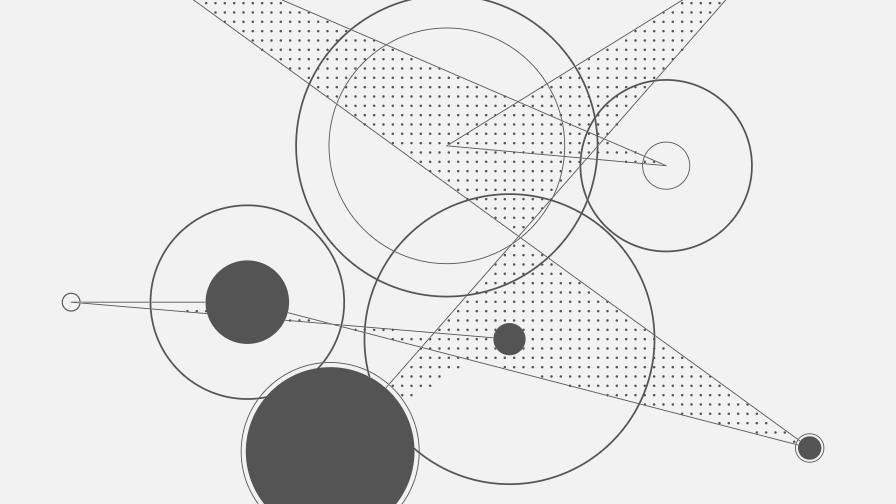
Reproduce this background procedurally as a Shadertoy shader.

```glsl
// Flat geometric composition: rings, discs, long thin lines and dotted wedges on pale grey.

#define GRID_HEIGHT 432.0
#define PAPER vec3(0.949)
#define INK vec3(0.33)
#define BOLD 1.5
#define THIN 0.75
#define DOT_PITCH 8.0
#define DOT_RADIUS 1.05
#define DOT_PHASE vec2(0.7, 2.7)

// Shared anchors on a 768 x 432 design grid, y pointing down
const vec2 BIG_RING = vec2(383.0, 125.0);
const vec2 RIGHT_RING = vec2(571.0, 142.0);
const vec2 LEFT_RING = vec2(212.0, 259.0);
const vec2 LOW_RING = vec2(436.7, 290.7);
const vec2 BIG_DISC = vec2(283.0, 387.0);
const vec2 FAR_RIGHT = vec2(694.0, 384.0);
const vec2 FAR_LEFT = vec2(61.0, 259.0);

// Points where the lines leave the top edge
const vec2 TOP_A = vec2(166.0, 0.0);
const vec2 TOP_B = vec2(242.0, 0.0);
const vec2 TOP_C = vec2(585.0, 0.0);
const vec2 TOP_D = vec2(622.0, 0.0);

// Points where the lines cross
const vec2 CROSS_MID = vec2(445.0, 203.0);
const vec2 CROSS_RIGHT = vec2(518.0, 119.0);
const vec2 CROSS_TOP = vec2(444.0, 87.0);
const vec2 CROSS_LOW = vec2(361.2, 297.7);
const vec2 CROSS_LEFT = vec2(284.0, 277.7);

float pixelSize;

// Anti-aliased coverage of a signed distance
float fill(float d) {
    return clamp(0.5 - d / pixelSize, 0.0, 1.0);
}

// Coverage of a stroke, also right when thinner than a pixel
float stroke(float d, float width) {
    return fill(abs(d) - 0.5 * width) - fill(abs(d) + 0.5 * width);
}

float disc(vec2 p, vec2 center, float radius) {
    return fill(length(p - center) - radius);
}

float ring(vec2 p, vec2 center, float radius, float width) {
    return stroke(length(p - center) - radius, width);
}

float line(vec2 p, vec2 a, vec2 b) {
    vec2 ap = p - a, ab = b - a;
    float t = clamp(dot(ap, ab) / dot(ab, ab), 0.0, 1.0);
    return stroke(length(ap - ab * t), THIN);
}

bool rightOf(vec2 p, vec2 a, vec2 b) {
    vec2 ab = b - a, ap = p - a;
    return ab.x * ap.y - ab.y * ap.x >= 0.0;
}

// Convex quad, clockwise on screen; repeat the last corner for a triangle
bool inQuad(vec2 p, vec2 a, vec2 b, vec2 c, vec2 d) {
    return rightOf(p, a, b) && rightOf(p, b, c) && rightOf(p, c, d) && rightOf(p, d, a);
}

bool inDottedArea(vec2 p) {
    return inQuad(p, TOP_A, TOP_B, CROSS_RIGHT, CROSS_MID)
        || inQuad(p, TOP_C, TOP_D, CROSS_MID, BIG_RING)
        || inQuad(p, BIG_RING, CROSS_TOP, RIGHT_RING, RIGHT_RING)
        || inQuad(p, CROSS_MID, FAR_RIGHT, CROSS_LOW, CROSS_LOW)
        || inQuad(p, CROSS_LEFT, LOW_RING, CROSS_LOW, CROSS_LOW)
        || inQuad(p, FAR_LEFT, LEFT_RING, CROSS_LEFT, CROSS_LEFT)
        || inQuad(p, CROSS_LOW, vec2(405.0, 309.0), vec2(350.0, 342.0), vec2(332.0, 332.0));
}

void mainImage(out vec4 fragColor, in vec2 fragCoord) {
    pixelSize = GRID_HEIGHT / iResolution.y;
    vec2 p = fragCoord * pixelSize;
    p.y = GRID_HEIGHT - p.y;

    // Dot lattice, kept where the dot centre lies inside a wedge
    vec2 dotCenter = floor((p - DOT_PHASE) / DOT_PITCH + 0.5) * DOT_PITCH + DOT_PHASE;
    float ink = inDottedArea(dotCenter) ? disc(p, dotCenter, DOT_RADIUS) : 0.0;

    // Thin lines and rings
    float fine = line(p, TOP_A, FAR_RIGHT);
    fine = max(fine, line(p, TOP_B, RIGHT_RING));
    fine = max(fine, line(p, RIGHT_RING, BIG_RING));
    fine = max(fine, line(p, BIG_RING, TOP_C));
    fine = max(fine, line(p, TOP_D, BIG_DISC));
    fine = max(fine, line(p, FAR_LEFT, LEFT_RING));
    fine = max(fine, line(p, FAR_LEFT, LOW_RING));
    fine = max(fine, line(p, LEFT_RING, FAR_RIGHT));
    fine = max(fine, ring(p, BIG_RING, 101.0, THIN));
    fine = max(fine, ring(p, RIGHT_RING, 20.2, THIN));
    fine = max(fine, ring(p, BIG_DISC, 76.3, THIN));
    fine = max(fine, ring(p, FAR_RIGHT, 12.2, THIN));
    fine = max(fine, ring(p, FAR_LEFT, 7.6, 1.0));
    ink = max(ink, fine);

    // Bold rings
    ink = max(ink, ring(p, BIG_RING, 129.2, BOLD));
    ink = max(ink, ring(p, RIGHT_RING, 73.5, BOLD));
    ink = max(ink, ring(p, LEFT_RING, 83.0, BOLD));
    ink = max(ink, ring(p, LOW_RING, 124.3, BOLD));

    // Solid discs
    ink = max(ink, disc(p, LEFT_RING, 35.8));
    ink = max(ink, disc(p, LOW_RING, 13.8));
    ink = max(ink, disc(p, BIG_DISC, 72.3));
    ink = max(ink, disc(p, FAR_RIGHT, 10.0));

    fragColor = vec4(mix(PAPER, INK, ink), 1.0);
}
```
